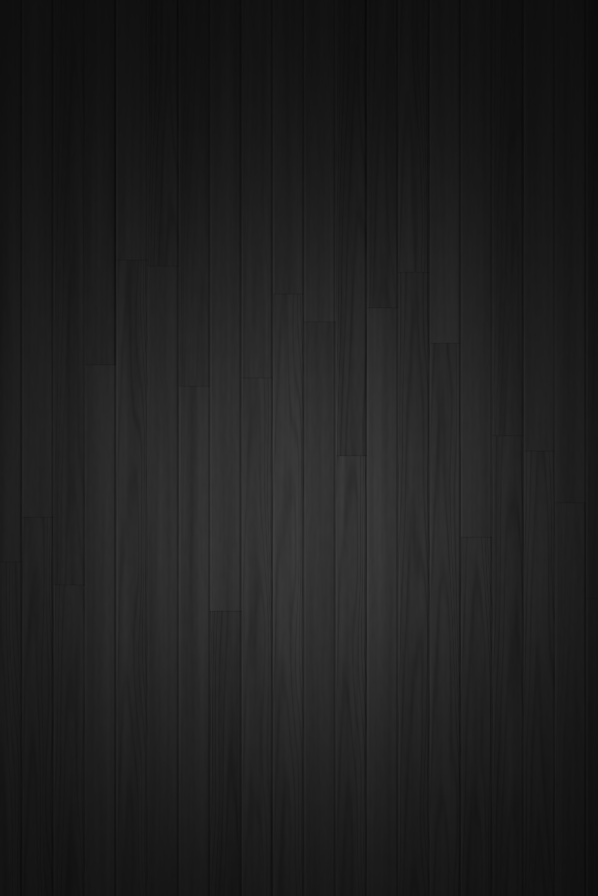
Give the GLSL for this texture, as a Shadertoy shader.

```glsl
// Dark charcoal wood: narrow vertical planks under a soft oval light.
// Stretched gradient noise makes the fibres, warped parabolas make the arched
// grain, and hashed plank tones, seams and butt joints break up the boards.

float hash(vec2 p) {
    p = fract(p * vec2(0.1031, 0.1137));
    p += dot(p, p.yx + 33.33);
    return fract((p.x + p.y) * p.x * 17.0);
}

vec2 gradient(vec2 cell) {
    float angle = 6.2832 * hash(cell);
    return vec2(cos(angle), sin(angle));
}

float gradientNoise(vec2 p) {
    vec2 i = floor(p), f = fract(p);
    vec2 u = f * f * f * (f * (f * 6.0 - 15.0) + 10.0);
    float a = dot(gradient(i), f);
    float b = dot(gradient(i + vec2(1, 0)), f - vec2(1, 0));
    float c = dot(gradient(i + vec2(0, 1)), f - vec2(0, 1));
    float d = dot(gradient(i + vec2(1, 1)), f - vec2(1, 1));
    return mix(mix(a, b, u.x), mix(c, d, u.x), u.y);
}

// Long vertical fibres, from broad streaks to hairlines
float fibres(vec2 p) {
    float sum = 0.0, weight = 0.5;
    vec2 scale = vec2(38.0, 1.3);
    for (int i = 0; i < 3; i++) {
        sum += weight * gradientNoise(p * scale + float(i) * 17.3);
        scale *= vec2(2.0, 1.9);
        weight *= 0.8;
    }
    return sum;
}

// Nested narrow arches, x measured from the middle of the plank
float archedGrain(float x, float y, float seed) {
    float warp = gradientNoise(vec2(x * 2.0 + seed * 31.0, y * 5.0));
    float bend = x + (seed - 0.5) * 0.5 + 0.22 * warp;
    float rings = bend * bend * 9.0 + y * 5.0 + seed * 9.0 + warp * 0.8;
    float wave = 0.5 + 0.5 * sin(6.2832 * rings);
    return wave * wave * wave;
}

void mainImage(out vec4 fragColor, in vec2 fragCoord) {
    vec2 uv = fragCoord / iResolution.xy;
    float pixel = 1.0 / iResolution.x;

    // Plank layout
    float plankWidth = 0.0524;
    float column = (uv.x - 0.404) / plankWidth + 20.0;
    float plank = floor(column);
    float across = fract(column);
    float jointY = mix(0.28, 0.72, hash(vec2(plank, 7.0)));
    float board = plank * 2.0 + step(jointY, uv.y);
    float seed = hash(vec2(board, 3.0));

    // Oval light with a darker top
    vec2 d = uv - vec2(0.5, 0.43);
    float light = 0.055 + 0.155 * exp(-3.6 * d.x * d.x - 7.5 * d.y * d.y);
    light *= 1.0 - 0.25 * smoothstep(0.975, 0.99, uv.x);

    // Wood figure
    float tone = 1.0 + 0.12 * (seed - 0.5);
    tone += 0.24 * fibres(uv + vec2(seed * 5.0, seed * 3.0));
    float figure = smoothstep(0.2, 0.7, hash(vec2(board, 11.0)));
    tone -= 0.12 * figure * archedGrain(across - 0.5, uv.y, seed);
    tone += 0.05 * gradientNoise(uv * vec2(170.0, 60.0));

    // Seams: a dark groove with a faint lit edge to its right
    float nearest = floor(column + 0.5);
    float offset = (column - nearest) * plankWidth;
    float strength = mix(0.35, 1.0, hash(vec2(nearest, 19.0)));
    float soft = max(pixel, 0.002);
    float groove = 1.0 - smoothstep(0.0, soft * 1.6, abs(offset + 0.002));
    float rim = 1.0 - smoothstep(0.0, soft * 1.3, abs(offset - 0.0015));
    tone += strength * (0.16 * rim - 0.34 * groove);

    // Butt joints between stacked boards
    float joint = 1.0 - smoothstep(0.0, max(1.0 / iResolution.y, 0.0016), abs(uv.y - jointY));
    tone -= 0.1 * joint;

    fragColor = vec4(vec3(light * tone) * vec3(1.0, 1.0, 1.01), 1.0);
}
```
